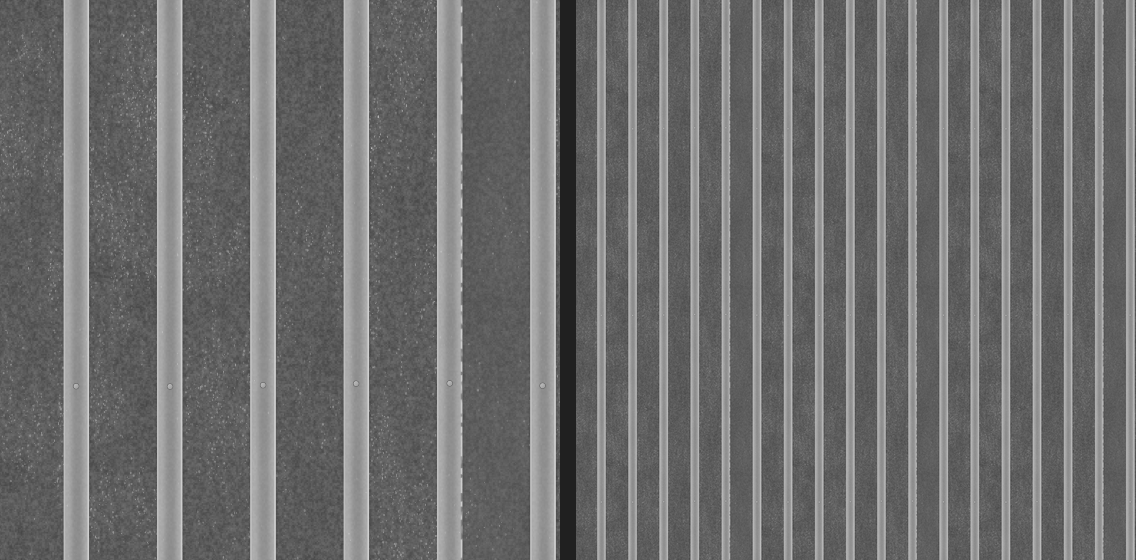
Left, the tile; right, the same tile 3 across and 3 down.
Reproduce this texture procedurally as a three.js fragment shader.

```glsl
// Weathered dark metal sheet with six pale vertical ribs, one rivet on each.
varying vec2 vUv;

float hash(vec2 p) {
  vec3 q = fract(p.xyx * vec3(0.1031, 0.1030, 0.0973));
  q += dot(q, q.yzx + 33.33);
  return fract((q.x + q.y) * q.z);
}

// Value noise that wraps after a whole number of cells.
float noise(vec2 uv, vec2 cells) {
  vec2 p = uv * cells;
  vec2 i = floor(p);
  vec2 f = smoothstep(0.0, 1.0, p - i);
  vec2 a = mod(i, cells);
  vec2 b = mod(i + 1.0, cells);
  return mix(mix(hash(a), hash(vec2(b.x, a.y)), f.x),
             mix(hash(vec2(a.x, b.y)), hash(b), f.x), f.y);
}

// Cellular flecks: one point per wrapped cell, kept where amount is high.
float flecks(vec2 uv, vec2 cells, float radius, float amount) {
  vec2 p = uv * cells;
  vec2 home = floor(p);
  float light = 0.0;
  for (int y = -1; y <= 1; y++) {
    for (int x = -1; x <= 1; x++) {
      vec2 cell = home + vec2(float(x), float(y));
      vec2 id = mod(cell, cells);
      vec2 point = cell + vec2(hash(id + 17.0), hash(id + 53.0));
      float size = radius * mix(0.5, 1.2, hash(id + 91.0));
      float dot0 = 1.0 - smoothstep(size * 0.3, size, length(p - point));
      float kept = smoothstep(0.0, 0.15, amount - hash(id + 131.0));
      light = max(light, dot0 * kept * mix(0.4, 1.0, hash(id + 173.0)));
    }
  }
  return light;
}

float panelTone(vec2 uv, float panel) {
  float quiet = panel == 4.0 ? 0.3 : 1.0;
  float clouds = noise(uv, vec2(7.0, 5.0));
  float patches = noise(uv + 0.37, vec2(19.0, 11.0));
  float streaks = noise(uv, vec2(110.0, 14.0));
  float grain = noise(uv, vec2(390.0)) + noise(uv, vec2(210.0, 170.0)) - 1.0;

  float tone = 0.365 + 0.025 * (clouds - 0.5) + 0.02 * (patches - 0.5);
  tone += (0.075 * grain + 0.02 * (streaks - 0.5)) * mix(0.55, 1.0, quiet);

  // Dark stains in a few places.
  float stain = noise(uv + 0.13, vec2(13.0, 17.0)) * noise(uv, vec2(5.0, 6.0));
  tone -= 0.03 * smoothstep(0.5, 0.75, stain);

  // Fine dust and long scuffs gather in the same worn areas.
  float wear = clouds * 0.35 + patches * 0.35 + streaks * 0.5;
  wear = smoothstep(0.35, 1.05, wear) * quiet;
  tone += 0.17 * flecks(uv, vec2(170.0, 140.0), 0.42, wear * 0.8);
  tone += 0.23 * flecks(uv + 0.21, vec2(130.0, 60.0), 0.2, wear * 0.5);
  return tone;
}

float ribTone(vec2 uv, float across, float rib) {
  // Shallow groove between two lighter shoulders.
  float tone = mix(0.56, 0.67, smoothstep(0.1, 0.8, abs(across - 0.08)));
  tone += 0.02 * (noise(uv, vec2(30.0, 12.0)) - 0.5);
  tone += 0.03 * (noise(uv, vec2(360.0, 300.0)) - 0.5);
  tone += 0.09 * flecks(uv + 0.43, vec2(120.0, 70.0), 0.22, 0.14);

  // Bright rims; one of them is chipped.
  float chips = rib == 4.0 ? noise(uv, vec2(90.0, 120.0)) : 0.0;
  float leftRim = smoothstep(0.82, 0.93, -across);
  float rightRim = smoothstep(0.81, 0.93, across);
  tone = mix(tone, 0.75, leftRim);
  return mix(tone, 0.81 - 0.3 * smoothstep(0.45, 0.8, chips), rightRim);
}

void main() {
  vec2 uv = vUv;
  float column = uv.x * 6.0 - 0.318;
  float rib = mod(floor(column), 6.0);
  float panel = mod(floor(column - 0.5), 6.0);
  float offset = fract(column) - 0.5;
  float across = offset / 0.137;

  float tone = panelTone(uv, panel);

  // Contact shadow, then the rib over it.
  tone -= 0.035 * (1.0 - smoothstep(1.0, 1.22, abs(across)));
  float ribMask = 1.0 - smoothstep(0.96, 1.04, abs(across));
  tone = mix(tone, ribTone(uv, across, rib), ribMask);

  // Rivet with a dark rim and a lit upper left side.
  vec2 jitter = vec2(hash(vec2(rib, 3.0)), hash(vec2(rib, 8.0))) - 0.5;
  vec2 fromRivet = vec2(offset / 6.0, uv.y - 0.313) - jitter * vec2(0.002, 0.008);
  float r = length(fromRivet);
  float head = 0.68 + 12.0 * dot(fromRivet, vec2(-0.7, 0.7));
  tone = mix(tone, 0.45, 1.0 - smoothstep(0.0050, 0.0068, r));
  tone = mix(tone, head, 1.0 - smoothstep(0.0036, 0.0052, r));

  gl_FragColor = vec4(vec3(tone), 1.0);
}
```
